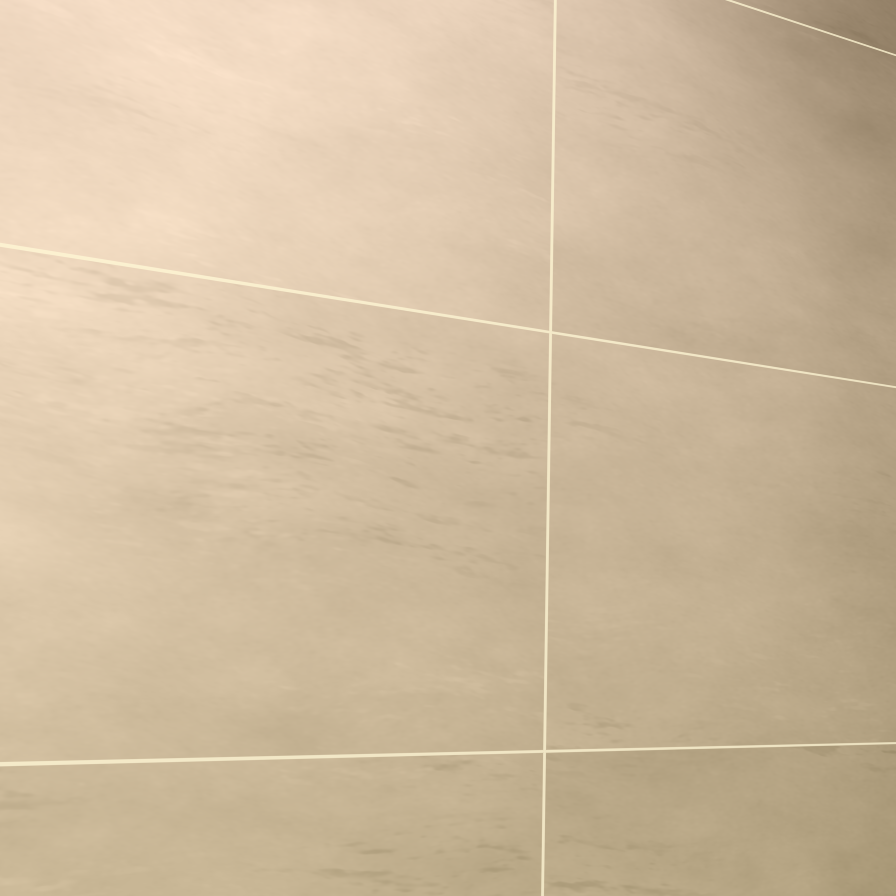
Give the GLSL for this texture, as a WebGL 2 fragment shader.

```glsl
#version 300 es
precision highp float;

uniform vec2 u_resolution;
out vec4 outColor;

vec3 hash3(vec2 p) {
    vec3 h = vec3(dot(p, vec2(127.1, 311.7)), dot(p, vec2(269.5, 183.3)), dot(p, vec2(419.2, 371.9)));
    return fract(sin(h) * 43758.55);
}

// Cellular noise: one soft light or dark spot per cell
float spots(vec2 p) {
    vec2 cell = floor(p);
    float sum = 0.0;
    for (int j = -1; j <= 1; j++) {
        for (int i = -1; i <= 1; i++) {
            vec2 id = cell + vec2(i, j);
            vec3 h = hash3(id);
            vec2 d = p - id - h.xy;
            sum += (2.0 * h.z - 1.0) * exp(-5.0 * dot(d, d));
        }
    }
    return sum;
}

// Stretched layers of spots form the cloudy grain of the stone
float clouds(vec2 p) {
    float sum = 0.0, amplitude = 1.0;
    p *= vec2(1.5, 3.2);
    for (int i = 0; i < 6; i++) {
        sum += amplitude * spots(p);
        p = p * vec2(2.1, 2.0) + 7.3;
        amplitude *= 0.68;
    }
    return sum;
}

// Thin broken streaks, gathered in bands
float veins(vec2 p) {
    float band = smoothstep(-0.1, 0.6, spots(p * vec2(1.3, 5.0) + 31.0));
    float streak = spots(p * vec2(6.0, 42.0)) + 0.8 * spots(p * vec2(19.0, 85.0) + 11.0);
    streak += 0.5 * spots(p * vec2(45.0, 120.0) + 23.0);
    return band * smoothstep(0.0, 1.1, streak);
}

// Tile coordinates on the receding wall: whole numbers are joints
vec2 wallCoords(vec2 uv, float depth) {
    float seam = 0.6055 + 0.0143 * uv.y;
    float rise = (uv.y - 0.222) / depth + 0.0236;
    return vec2(4.0 * (uv.x - seam) / depth, rise / (0.1892 - 0.0361 * rise));
}

// Lamp at the upper left, dim corner at the upper right
float lighting(vec2 uv) {
    float light = 0.58 - 0.56 * (uv.x - 0.5) + (uv.y - 0.5) * (0.66 - 0.42 * uv.x);
    light += 0.12 * exp(-9.0 * dot(uv - vec2(0.3, 0.85), uv - vec2(0.3, 0.85)));
    light -= 0.14 * smoothstep(0.85, 1.0, uv.x);
    return light - 0.6 * smoothstep(0.34, 0.0, distance(uv, vec2(1.0)));
}

void main() {
    vec2 uv = gl_FragCoord.xy / u_resolution;
    float pixel = 1.0 / min(u_resolution.x, u_resolution.y);
    float depth = 3.175 - uv.x;
    vec2 wall = wallCoords(uv, depth);
    vec3 tileSeed = hash3(floor(wall) + 5.0);

    // Stone grain, shifted per tile and slightly tilted and wavy
    vec2 stone = wall * vec2(1.35, 1.0);
    stone.y += 0.1 * stone.x + 0.012 * sin(9.0 * stone.x + 5.0 * stone.y);
    stone += 19.0 * tileSeed.xy;
    float light = min(lighting(uv), 1.02);
    float tone = light + 0.05 * (tileSeed.z - 0.5);
    tone += 0.1 * clouds(stone) - 0.2 * veins(stone) + 0.08 * veins(stone + 43.0);
    tone += 0.025 * spots(stone * vec2(70.0, 130.0));
    vec3 color = mix(vec3(0.65, 0.58, 0.465), vec3(0.93, 0.845, 0.735), tone);
    color += vec3(0.01, -0.005, 0.03) * (uv.y - 0.5);

    // Pale joints, thinner with distance
    vec2 offset = abs(wall - round(wall)) * depth * vec2(0.25, 0.18);
    vec2 halfWidth = vec2(0.0016, 0.00023 * depth * depth);
    vec2 joint = 1.0 - smoothstep(halfWidth - 0.7 * pixel, halfWidth + 0.7 * pixel, offset);
    vec3 grout = vec3(0.93, 0.89, 0.76) + 0.06 * clamp(light, 0.0, 1.0);
    color = mix(color, grout, 0.95 * max(joint.x, joint.y));

    outColor = vec4(clamp(color, 0.0, 1.0), 1.0);
}
```
